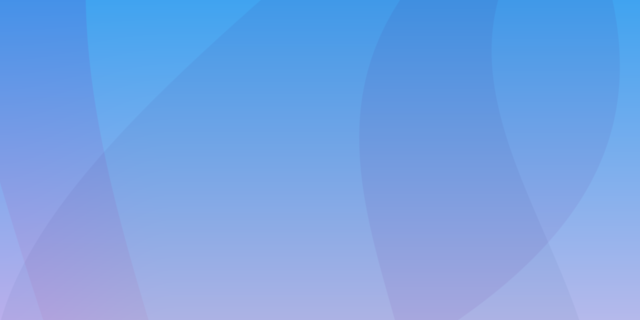
This background is drawn by a Shadertoy shader. Its source:

```glsl
// Three translucent curved ribbons over a blue to lavender vertical gradient.

const vec3 SKY_TOP = vec3(0.25, 0.64, 0.94);
const vec3 SKY_BOTTOM = vec3(0.71, 0.725, 0.92);
const vec3 BLUSH = vec3(0.02, -0.04, 0.0);   // lilac shift in the lower left
const float BLUSH_WIDTH = 0.55;

// Ribbon edges: x at depths 0, 1/3, 2/3 and 1 below the top; canvas width is 2.
const vec4 LEFT_INNER = vec4(-0.156, -0.068, 0.029, 0.135);
const vec4 LEFT_OUTER = vec4(0.268, 0.299, 0.370, 0.464);
const vec4 WIDE_INNER = vec4(0.815, 0.458, 0.172, 0.003);
const vec4 WIDE_OUTER = vec4(1.557, 1.557, 1.674, 1.810);
const vec4 RIGHT_INNER = vec4(1.250, 1.128, 1.148, 1.234);
const vec4 RIGHT_OUTER = vec4(1.914, 1.927, 1.786, 1.432);

// Colour shift of each ribbon at its top and bottom.
const vec3 LEFT_TOP = vec3(0.02, -0.07, -0.03);
const vec3 LEFT_BOTTOM = vec3(0.0, -0.03, -0.03);
const vec3 WIDE_TOP = vec3(0.0, -0.04, -0.03);
const vec3 WIDE_BOTTOM = vec3(-0.035, -0.025, -0.025);
const vec3 RIGHT_TOP = vec3(0.0, -0.04, -0.03);
const vec3 RIGHT_BOTTOM = vec3(-0.02, -0.045, -0.025);

// Cubic through four evenly spaced values, by forward differences.
float edgeX(vec4 k, float depth) {
    float s = depth * 3.0;
    vec3 d1 = k.yzw - k.xyz;
    vec2 d2 = d1.yz - d1.xy;
    float d3 = d2.y - d2.x;
    return k.x + s * (d1.x + (s - 1.0) * (0.5 * d2.x + (s - 2.0) * d3 / 6.0));
}

// Smooth coverage to the right of an edge, corrected for its slope.
float rightOf(vec4 edge, vec2 p, float pixel) {
    float x = edgeX(edge, p.y);
    float slope = (edgeX(edge, p.y + 0.01) - x) / 0.01;
    float dist = (p.x - x) / sqrt(1.0 + slope * slope);
    return smoothstep(-pixel, pixel, dist);
}

float ribbon(vec4 inner, vec4 outer, vec2 p, float pixel) {
    return rightOf(inner, p, pixel) * (1.0 - rightOf(outer, p, pixel));
}

void mainImage(out vec4 fragColor, in vec2 fragCoord) {
    vec2 uv = fragCoord / iResolution.xy;
    vec2 p = vec2(2.0 * uv.x, 1.0 - uv.y);
    float pixel = 1.0 / iResolution.y;

    // Background
    vec3 color = mix(SKY_TOP, SKY_BOTTOM, p.y);
    color += BLUSH * p.y * (1.0 - smoothstep(0.0, BLUSH_WIDTH, p.x));

    // Ribbons
    color += mix(LEFT_TOP, LEFT_BOTTOM, p.y) * ribbon(LEFT_INNER, LEFT_OUTER, p, pixel);
    color += mix(WIDE_TOP, WIDE_BOTTOM, p.y) * ribbon(WIDE_INNER, WIDE_OUTER, p, pixel);
    color += mix(RIGHT_TOP, RIGHT_BOTTOM, p.y) * ribbon(RIGHT_INNER, RIGHT_OUTER, p, pixel);

    fragColor = vec4(color, 1.0);
}
```
